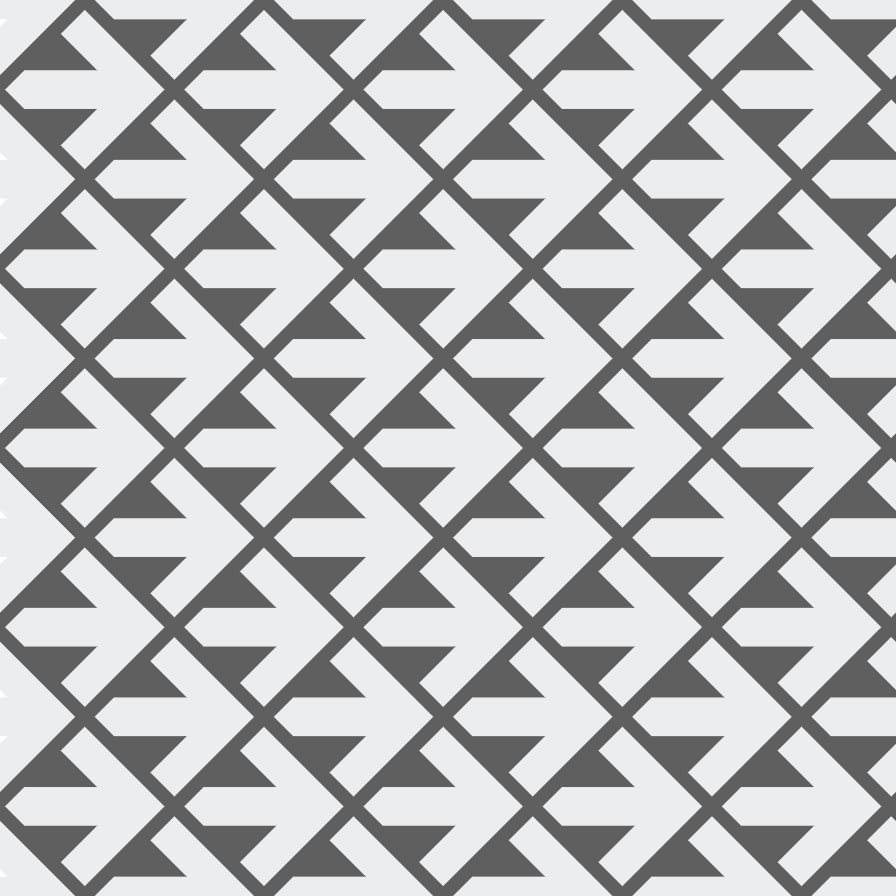
This pattern is drawn by a Shadertoy shader. Its source:

```glsl
// Interlocking light arrows pointing right on a dark grey ground.
// A 45 degree lattice is folded into one diamond cell; each arrow is
// that inset diamond cut down to a horizontal shaft and a chevron head.

const float REPEATS = 5.0;
const vec2 FIRST_CENTRE = vec2(0.473, 0.5);   // in repeats
const float DIAMOND_RADIUS = 0.445;
const float SHAFT_HALF_WIDTH = 0.108;
const float HEAD_INNER_EDGE = 0.177;
const float SQRT_HALF = 0.70710678;

const vec3 DARK_GREY = vec3(0.373);
const vec3 LIGHT_GREY = vec3(0.922, 0.929, 0.937);
const vec3 WHITE = vec3(1.0);

// Converts between lattice axes (x + y, x - y) and upright axes.
vec2 toDiagonal(vec2 p) { return vec2(p.x + p.y, p.x - p.y); }
vec2 toUpright(vec2 d) { return 0.5 * toDiagonal(d); }

float diamondDistance(vec2 p, float radius) {
    return (abs(p.x) + abs(p.y) - radius) * SQRT_HALF;
}

float arrowDistance(vec2 p) {
    float shaft = abs(p.y) - SHAFT_HALF_WIDTH;
    float head = (HEAD_INNER_EDGE - p.x - abs(p.y)) * SQRT_HALF;
    return max(diamondDistance(p, DIAMOND_RADIUS), min(shaft, head));
}

float coverage(float dist, float pixel) {
    return clamp(0.5 - dist / pixel, 0.0, 1.0);
}

void mainImage(out vec4 fragColor, in vec2 fragCoord) {
    float pixel = REPEATS / iResolution.y;
    vec2 p = fragCoord * pixel - FIRST_CENTRE;

    // Fold into the nearest diamond cell
    vec2 diagonal = toDiagonal(p);
    vec2 cell = floor(diagonal + 0.5);
    vec2 local = toUpright(diagonal - cell);
    vec2 centre = toUpright(cell);

    // Notches of the cropped left column are white instead of dark
    float leftColumn = step(centre.x, -0.25);
    float diamond = coverage(diamondDistance(local, DIAMOND_RADIUS), pixel);
    vec3 colour = mix(DARK_GREY, WHITE, leftColumn * diamond);

    // Arrow on top
    colour = mix(colour, LIGHT_GREY, coverage(arrowDistance(local), pixel));
    fragColor = vec4(colour, 1.0);
}
```
